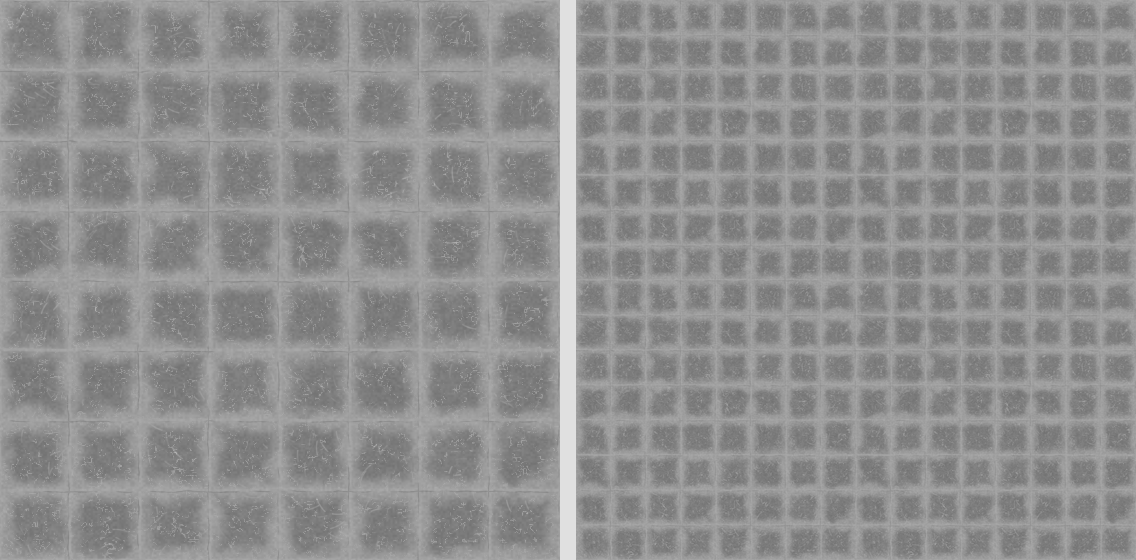
Left: one tile. Right: repeated 2 by 2.
A Shadertoy shader for this texture:

```glsl
#define TILES 8.0
#define CENTRE_GRAY 0.485
#define EDGE_GRAY 0.62
#define GROUT_GRAY 0.645
#define GROUT_HALF 0.022
#define WEAR_DEPTH 0.28
#define SPECK_CELLS 208.0
#define SPECK_GAIN 0.13
#define SCRATCH_CELLS 56.0
#define SCRATCH_GAIN 0.10
#define GRAIN_GAIN 0.05

float hash(vec2 p) {
    return fract(sin(dot(p, vec2(127.1, 311.7))) * 43758.5453);
}

// Value noise that wraps after a whole number of cells
float noise(vec2 uv, float cells, float seed) {
    vec2 p = uv * cells;
    vec2 i = floor(p);
    vec2 f = fract(p);
    f = f * f * (3.0 - 2.0 * f);
    vec2 a = mod(i, cells) + seed;
    vec2 b = mod(i + 1.0, cells) + seed;
    return mix(mix(hash(a), hash(vec2(b.x, a.y)), f.x),
               mix(hash(vec2(a.x, b.y)), hash(b), f.x), f.y);
}

float fbm(vec2 uv, float cells, float seed) {
    float sum = 0.0;
    float gain = 0.5;
    for (int k = 0; k < 4; k++) {
        sum += gain * noise(uv, cells, seed);
        cells *= 2.0;
        seed += 17.3;
        gain *= 0.5;
    }
    return sum / 0.9375;
}

// Short strokes, roughly aligned within each tile
float scratches(vec2 uv, float pixel) {
    vec2 p = uv * SCRATCH_CELLS;
    vec2 base = floor(p);
    float blur = max(0.05, pixel * SCRATCH_CELLS * 0.8);
    float result = 0.0;
    for (int y = -1; y <= 1; y++) {
        for (int x = -1; x <= 1; x++) {
            vec2 cell = base + vec2(x, y);
            vec2 id = mod(cell, SCRATCH_CELLS);
            vec2 tile = floor(id * TILES / SCRATCH_CELLS);
            vec2 centre = cell + vec2(hash(id + 3.1), hash(id + 8.7));
            float angle = 3.1416 * hash(tile + 61.0) + 1.8 * (hash(id + 5.3) - 0.5);
            vec2 dir = vec2(cos(angle), sin(angle));
            vec2 q = p - centre;
            float reach = mix(0.2, 0.8, hash(id + 12.9));
            float along = dot(q, dir);
            float across = dot(q, vec2(-dir.y, dir.x)) + 0.15 * along * along;
            float dist = length(vec2(max(abs(along) - reach, 0.0), across));
            float strength = smoothstep(0.45, 1.0, hash(id + 21.7));
            result = max(result, strength * (1.0 - smoothstep(0.0, blur * 1.8, dist)));
        }
    }
    return result;
}

void mainImage(out vec4 fragColor, in vec2 fragCoord) {
    vec2 uv = fragCoord / iResolution.xy;
    float pixel = 1.0 / min(iResolution.x, iResolution.y);

    // Distance to the nearest tile edge, slightly uneven
    vec2 wobble = vec2(fbm(uv, 48.0, 2.0), fbm(uv, 48.0, 41.0)) - 0.5;
    vec2 local = fract(uv * TILES + wobble * 0.035);
    vec2 sides = min(local, 1.0 - local);
    float edge = min(sides.x, sides.y);
    float soft = max(0.012, pixel * TILES);

    // Pale worn rim around a dark, mottled centre
    float cloud = fbm(uv, 24.0, 7.0) - 0.5;
    float patches = fbm(uv, 64.0, 29.0) - 0.5;
    float corner = 0.05 * smoothstep(0.3, 0.0, max(sides.x, sides.y));
    float wear = 1.0 - smoothstep(0.0, WEAR_DEPTH, edge - corner + cloud * 0.28 + patches * 0.12);
    float gray = mix(CENTRE_GRAY, EDGE_GRAY, wear);
    vec2 tileId = mod(floor(uv * TILES), TILES);
    gray += 0.015 * (hash(tileId + 4.7) - 0.5) + 0.05 * patches;

    // Pitted specks and fine strokes, weaker on the rim
    vec2 bent = uv + wobble * 0.012;
    float ridge = 1.0 - abs(2.0 * noise(bent, SPECK_CELLS, 11.0) - 1.0);
    float specks = smoothstep(0.78, 1.0, ridge) * smoothstep(0.42, 0.75, noise(bent, 112.0, 53.0));
    float cluster = smoothstep(0.38, 0.65, fbm(uv, 20.0, 71.0));
    float bare = 1.0 - 0.8 * wear;
    gray += SPECK_GAIN * specks * bare;
    gray += SCRATCH_GAIN * scratches(uv, pixel) * cluster * bare;

    // Light grout with a thin, broken shadow on one side
    float grout = 1.0 - smoothstep(GROUT_HALF - soft, GROUT_HALF + soft, edge);
    gray = mix(gray, GROUT_GRAY, 0.75 * grout);
    vec2 offset = abs(fract(local + 0.5 + GROUT_HALF) - 0.5);
    float crease = 1.0 - smoothstep(0.0, soft * 1.2, min(offset.x, offset.y));
    gray -= 0.075 * crease * smoothstep(0.4, 0.65, fbm(uv, 32.0, 83.0));

    // Fine surface grain
    gray += GRAIN_GAIN * (noise(uv, 256.0, 97.0) - 0.5);
    fragColor = vec4(vec3(clamp(gray, 0.0, 1.0)), 1.0);
}
```
